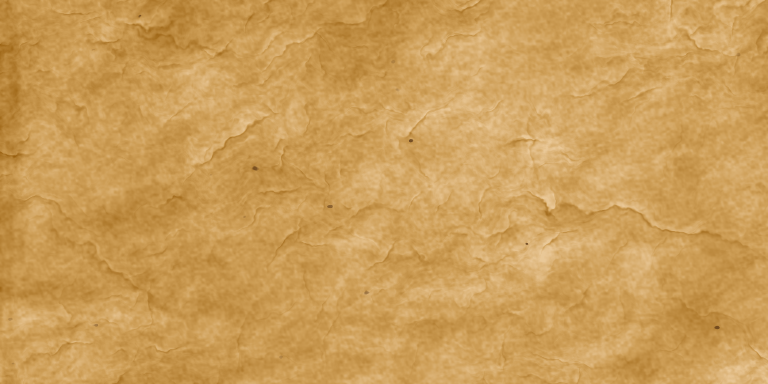
Reproduce this texture procedurally as a WebGL 1 fragment shader.

```glsl
precision highp float;
// Aged tan parchment: stretched noise blotches and lit crumple relief set a
// single tone, scattered tapered creases, woven grain and a worn left edge
// modulate it, and a brown-to-cream ramp colours it before specks are added.
uniform vec2 u_resolution;

float hash(vec2 p) {
  vec3 q = fract(p.xyx * 0.1031);
  q += dot(q, q.yzx + 33.33);
  return fract((q.x + q.y) * q.z);
}

vec2 hash2(vec2 p) {
  return vec2(hash(p), hash(p + 57.0));
}

float noise(vec2 p) {
  vec2 i = floor(p), f = fract(p);
  f = f * f * (3.0 - 2.0 * f);
  return mix(mix(hash(i), hash(i + vec2(1.0, 0.0)), f.x),
             mix(hash(i + vec2(0.0, 1.0)), hash(i + 1.0), f.x), f.y);
}

float fbm(vec2 p) {
  float sum = 0.0, amp = 0.5;
  for (int i = 0; i < 5; i++) {
    sum += amp * noise(p);
    p = mat2(0.8, 0.6, -0.6, 0.8) * p * 2.03 + 17.3;
    amp *= 0.5;
  }
  return sum;
}

// One tapered, bent fold per grid cell: dark line with a lit upper flank
float creases(vec2 p, float cell, float width, float seed) {
  float shade = 0.0;
  for (int j = -1; j <= 1; j++) {
    for (int i = -1; i <= 1; i++) {
      vec2 id = floor(p / cell) + vec2(float(i), float(j));
      vec2 place = hash2(id + seed), kind = hash2(id + seed + 131.0);
      vec2 d = p - (id + 0.2 + 0.6 * place) * cell;
      float angle = 0.45 + 2.4 * (kind.x - 0.5);
      float c = cos(angle), s = sin(angle);
      d = vec2(c * d.x + s * d.y, c * d.y - s * d.x);
      d.y += (place.x - 0.5) * d.x * d.x / cell;
      float taper = 1.0 - smoothstep(0.0, 1.0, abs(d.x) / (cell * (0.35 + 0.45 * kind.y)));
      float across = d.y / width;
      float line = exp(-across * across);
      float lit = smoothstep(0.0, 1.5, across) * exp(-abs(across) / 2.5);
      float shadow = smoothstep(0.0, 1.5, -across) * exp(-abs(across) / 4.0);
      float strength = smoothstep(0.1, 0.9, place.y);
      shade += taper * strength * (0.9 * lit - 0.8 * line - 0.25 * shadow);
    }
  }
  return shade;
}

// Rare, small ragged specks, most of them faint
float specks(vec2 p) {
  vec2 g = p * 10.0, id = floor(g);
  vec2 place = hash2(id + 211.0), kind = hash2(id + 307.0);
  vec2 d = (g - id - 0.25 - 0.5 * place) * vec2(0.8, 1.1);
  float radius = 0.02 + 0.045 * kind.y * kind.y;
  float ragged = length(d) + 0.07 * (noise(p * 130.0) - 0.5);
  float spot = 1.0 - smoothstep(radius * 0.5, radius + 0.025, ragged);
  return spot * step(0.91, kind.x) * mix(0.2, 0.85, place.x * place.x);
}

vec3 parchment(float tone) {
  vec3 brown = vec3(0.73, 0.53, 0.235);
  vec3 tan_ = vec3(0.81, 0.625, 0.345);
  vec3 cream = vec3(0.88, 0.73, 0.51);
  return tone < 0.5 ? mix(brown, tan_, tone * 2.0) : mix(tan_, cream, tone * 2.0 - 1.0);
}

void main() {
  vec2 p = gl_FragCoord.xy / u_resolution.y;
  vec2 wander = vec2(fbm(p * 9.0), fbm(p * 9.0 + 40.0)) - 0.485;
  vec2 bent = p + 0.13 * wander;

  // Broad stains leaning up to the right, then finer mottling
  vec2 lean = vec2(0.93 * p.x + 0.37 * p.y, 0.93 * p.y - 0.37 * p.x);
  float tone = 0.5 + 1.45 * (fbm(lean * vec2(2.2, 3.8) + 5.0 + wander) - 0.485);
  tone += 0.75 * (fbm(lean * vec2(9.0, 14.0) + 60.0) - 0.485);
  tone -= 0.14 * smoothstep(0.6, 1.0, p.y);

  // Crumpled relief lit from the upper left, coarse and fine
  vec2 crumple = bent * vec2(8.0, 12.0);
  tone += 1.2 * (fbm(crumple) - fbm(crumple + vec2(-0.1, 0.16)));
  vec2 crinkle = bent * vec2(24.0, 36.0) + 31.0;
  float worn = 0.35 + 0.65 * smoothstep(0.3, 0.65, noise(p * 3.5 + 20.0));
  tone += 0.8 * worn * (fbm(crinkle) - fbm(crinkle + vec2(-0.15, 0.25)));

  // Folds from long to hair-fine, thinned out in smooth patches
  tone += 0.8 * creases(bent, 0.62, 0.0055, 3.0);
  tone += 0.85 * worn * creases(bent, 0.25, 0.0048, 19.0);
  tone += 0.75 * worn * creases(bent, 0.13, 0.0038, 43.0);
  tone += 0.45 * worn * creases(bent + 0.7, 0.08, 0.0034, 83.0);

  // Woven grain
  tone += 0.34 * (noise(p * vec2(100.0, 140.0)) - 0.5);
  tone += 0.2 * (noise(lean * vec2(170.0, 90.0) + 9.0) - 0.5);

  // Darkened, streaked left border
  float border = 1.0 - smoothstep(0.03, 0.075, p.x + 0.12 * wander.x);
  tone -= border * (0.12 + 0.45 * noise(vec2(p.x * 70.0, p.y * 5.0)));

  vec3 color = parchment(clamp(tone, -0.9, 1.25));
  color = mix(color, vec3(0.33, 0.19, 0.07), specks(p));
  gl_FragColor = vec4(color, 1.0);
}
```
